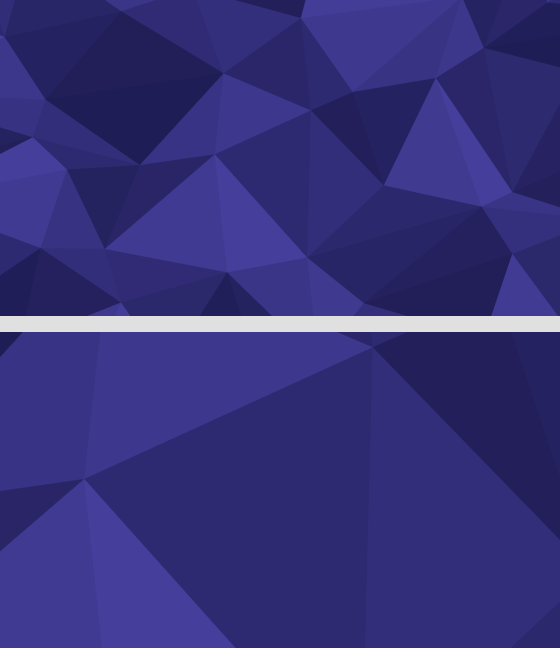
Top: the whole. Bottom: its middle third, enlarged.
Give the GLSL for this background, as a Shadertoy shader.

```glsl
// Low-poly field of flat indigo triangles. The corners of a diamond grid are
// scattered, each four-sided cell is cut along its better diagonal, and each
// cell takes a shade from an evenly spread sequence, split over its two halves.

const vec2  FALLING_AXIS = vec2(0.250, -0.155);   // grid steps, in canvas heights
const vec2  RISING_AXIS  = vec2(0.215, 0.195);
const vec2  GRID_SHIFT   = vec2(7.3, 4.6);        // in cells
const float SCATTER      = 0.34;    // corner offset in cells, below 0.5
const vec2  SHADE_STEP   = vec2(0.7549, 0.5698);  // shade change per cell
const float PAIR_STEP    = 0.11;    // shade change inside one cell
const float SHADE_NOISE  = 0.14;
const float SHADE_BEND   = 1.22;    // above 1 favours dark shades
const float EDGE_PIXELS  = 1.1;     // width of the smoothed edge
const vec3  DARK_INDIGO  = vec3(0.122, 0.112, 0.335);
const vec3  LIGHT_INDIGO = vec3(0.272, 0.247, 0.610);
const float TAU = 6.2831853;

vec2 hash22(vec2 p) {
    vec3 q = fract(p.xyx * vec3(0.1031, 0.1030, 0.0973));
    q += dot(q, q.yzx + 33.33);
    return fract((q.xx + q.yz) * q.zy);
}

float cross2(vec2 a, vec2 b) {
    return a.x * b.y - a.y * b.x;
}

// Grid corner on the canvas, pushed mostly towards the ends of its range
vec2 corner(vec2 id) {
    vec2 cell = id + SCATTER * sin(TAU * hash22(id)) - GRID_SHIFT;
    return cell.x * FALLING_AXIS + cell.y * RISING_AXIS;
}

float signedArea(vec2 a, vec2 b, vec2 c) {
    return cross2(b - a, c - a);
}

// Distance to the left of the line from a to b
float sideDistance(vec2 p, vec2 a, vec2 b) {
    return cross2(b - a, p - a) / max(length(b - a), 1e-4);
}

// Smoothed coverage of a counter-clockwise triangle
float coverage(vec2 p, vec2 a, vec2 b, vec2 c, float edge) {
    float inside = min(sideDistance(p, a, b),
                   min(sideDistance(p, b, c), sideDistance(p, c, a)));
    return clamp(0.5 + inside / edge, 0.0, 1.0);
}

// Shade of one half of a cell; part is -0.5 or 0.5
vec3 shade(vec2 id, float part) {
    float noise = hash22(id + 41.0).x - 0.5;
    float tone = fract(dot(id, SHADE_STEP) + SHADE_NOISE * noise);
    tone = clamp(tone + PAIR_STEP * part, 0.0, 1.0);
    return mix(DARK_INDIGO, LIGHT_INDIGO, pow(tone, SHADE_BEND));
}

void mainImage(out vec4 fragColor, in vec2 fragCoord) {
    vec2 p = (fragCoord - 0.5 * iResolution.xy) / iResolution.y;
    float edge = EDGE_PIXELS / iResolution.y;

    // Cell of the unscattered grid
    vec2 gridPos = vec2(cross2(p, RISING_AXIS), cross2(FALLING_AXIS, p))
                 / cross2(FALLING_AXIS, RISING_AXIS);
    vec2 home = floor(gridPos + GRID_SHIFT);

    // Blend the triangles of all cells that can reach this point
    vec3 colorSum = vec3(0.0);
    float weightSum = 0.0;
    for (int y = -1; y <= 1; y++) {
        for (int x = -1; x <= 1; x++) {
            vec2 id = home + vec2(x, y);
            vec2 v0 = corner(id);
            vec2 v1 = corner(id + vec2(1.0, 0.0));
            vec2 v2 = corner(id + vec2(1.0, 1.0));
            vec2 v3 = corner(id + vec2(0.0, 1.0));

            // Cut so that the smaller triangle stays as large as possible
            float cutA = min(signedArea(v0, v1, v2), signedArea(v0, v2, v3));
            float cutB = min(signedArea(v0, v1, v3), signedArea(v1, v2, v3));
            bool useA = cutA > cutB;
            float first  = coverage(p, v0, v1, useA ? v2 : v3, edge);
            float second = coverage(p, useA ? v0 : v1, v2, v3, edge);

            colorSum += first * shade(id, -0.5) + second * shade(id, 0.5);
            weightSum += first + second;
        }
    }
    fragColor = vec4(colorSum / max(weightSum, 1e-4), 1.0);
}
```
